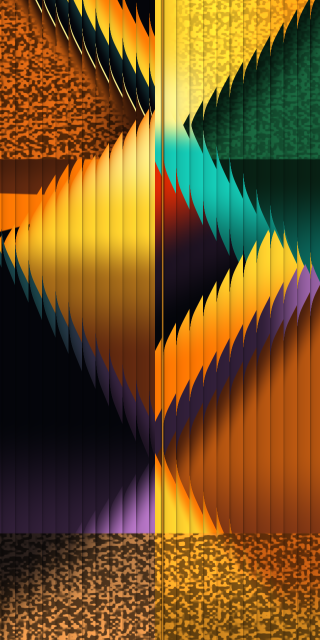
Reproduce this background procedurally as a WebGL 1 fragment shader.

```glsl
precision highp float;
uniform vec2 u_resolution;

const vec2 SIZE = vec2(3.84, 7.68);   // canvas in scene units, y runs down
const float SEAM = 1.86;              // border between the two halves
const float TOP_CUT = 1.91;           // stippled panels lie above this
const float LOW_CUT = 6.4;            // and below this
const float FLUTE = 0.161;            // width of a glass flute
const float FLUTE_START = 0.02;
const float BEND = 0.14;              // sideways refraction
const float SPIKE = 0.14;             // extra pull at the flute border
const float GRAIN = 30.0;
const vec3 BLACK = vec3(0.015, 0.02, 0.04);
const vec3 YELLOW = vec3(1.0, 0.82, 0.18);
const vec3 CREAM = vec3(1.0, 0.95, 0.55);
const vec3 ORANGE = vec3(1.0, 0.47, 0.01);
const vec3 RUST = vec3(0.66, 0.31, 0.06);
const vec3 BROWN = vec3(0.38, 0.16, 0.06);
const vec3 GOLD = vec3(0.86, 0.56, 0.13);
const vec3 RED = vec3(0.88, 0.17, 0.01);
const vec3 PLUM = vec3(0.19, 0.12, 0.22);
const vec3 LILAC = vec3(0.70, 0.45, 0.76);
const vec3 TEAL = vec3(0.08, 0.78, 0.70);
const vec3 PINE = vec3(0.09, 0.36, 0.22);
const vec3 SLATE = vec3(0.09, 0.24, 0.26);

float hash(vec2 c) {
  return fract(sin(dot(c, vec2(41.3, 289.1))) * 4375.5);
}

float noise(vec2 p) {
  vec2 c = floor(p), f = fract(p);
  f = f * f * (3.0 - 2.0 * f);
  return mix(mix(hash(c), hash(c + vec2(1, 0)), f.x),
             mix(hash(c + vec2(0, 1)), hash(c + vec2(1, 1)), f.x), f.y);
}

// Depth below the line through a and b
float below(vec2 q, vec2 a, vec2 b) {
  return q.y - mix(a.y, b.y, (q.x - a.x) / (b.x - a.x));
}

float cover(float depth) {
  float soft = SIZE.y / u_resolution.y;
  return smoothstep(-soft, soft, depth);
}

vec3 stipple(vec3 c, vec2 p, float amount) {
  float dots = smoothstep(0.3, 0.7, noise(p * GRAIN * vec2(1.0, 1.3)));
  return c * mix(1.0, mix(0.5, 1.35, dots), amount);
}

vec3 leftHalf(vec2 p, vec2 q) {
  // Falling bands at the top
  float s = q.y - 1.05 * q.x;
  vec3 c = mix(BLACK, mix(ORANGE, YELLOW, smoothstep(-1.45, -0.95, s)), cover(s + 1.5));
  c = mix(c, mix(SLATE * 0.7, BLACK, smoothstep(-0.9, -0.55, s)), cover(s + 0.9));
  c = mix(c, CREAM, cover(s + 0.48));
  vec3 panel = mix(BROWN * 0.4, RUST, smoothstep(-0.45, -0.12, s));
  panel = mix(panel, BROWN * 0.55, smoothstep(0.8, 1.8, p.x) * smoothstep(0.6, 1.5, p.y));
  c = mix(c, stipple(panel, p, smoothstep(-0.3, 0.1, s)), cover(s + 0.445));

  // Warm swell beside the diamond
  float upper = below(q, vec2(0.0, 2.9), vec2(1.86, 1.3));
  vec3 swell = mix(BROWN * 0.75, BROWN, smoothstep(1.9, 2.3, p.y));
  swell = mix(swell, ORANGE, cover(max(upper + 0.17, p.y - 2.32 - 0.03 * p.x)));
  swell = mix(swell, BLACK, cover(p.y - 2.78 + 0.25 * p.x));
  c = mix(c, swell, cover(p.y - TOP_CUT));

  // Diamond
  vec3 gem = mix(CREAM, YELLOW, smoothstep(1.8, 2.6, p.y));
  gem = mix(gem, GOLD * 0.75, smoothstep(2.75, 3.4, p.y));
  gem = mix(gem, BROWN, smoothstep(3.3, 4.3, p.y));
  gem = mix(gem, ORANGE, 0.85 * exp(-5.0 * max(upper, 0.0)));
  c = mix(c, gem, cover(upper));

  // Dark band and night below it
  float lower = below(q, vec2(0.0, 2.95), vec2(1.86, 5.0));
  float night = below(q, vec2(0.0, 3.1), vec2(1.86, 5.5));
  vec3 band = mix(SLATE, PLUM, smoothstep(0.3, 1.5, p.x));
  c = mix(c, band * mix(1.1, 0.6, smoothstep(0.0, 0.5, lower)), cover(lower));
  c = mix(c, mix(BLACK, PLUM, smoothstep(5.0, 6.5, p.y)), cover(night));

  // Lilac wedge and stippled foot
  float wedge = below(q, vec2(0.9, 6.4), vec2(1.86, 5.55));
  c = mix(c, LILAC, cover(wedge) * smoothstep(-0.15, 0.65, wedge));
  vec3 foot = mix(vec3(0.12, 0.09, 0.08), vec3(0.55, 0.37, 0.21), smoothstep(-0.3, 0.8, wedge));
  foot += vec3(0.16, 0.09, 0.02) * smoothstep(6.7, 7.6, p.y);
  return mix(c, stipple(foot, p, 1.0), cover(p.y - LOW_CUT));
}

vec3 rightHalf(vec2 p, vec2 q) {
  // Yellow panel, glow and green panel
  vec3 c = mix(YELLOW, ORANGE, 0.65 * smoothstep(2.6, 3.8, p.x));
  c = stipple(c, p, 0.3 * smoothstep(2.0, 2.4, p.x));
  c = mix(c, CREAM, exp(-4.0 * dot(p - vec2(2.0, 1.25), p - vec2(2.0, 1.25))));
  float rise = below(q, vec2(2.2, 1.5), vec2(3.75, 0.0));
  float fall = below(q, vec2(2.2, 1.5), vec2(3.84, 3.35));
  vec3 green = stipple(mix(PINE * 0.3, PINE, smoothstep(0.0, 0.9, rise)), p, 0.35);
  vec3 deep = mix(PINE * 0.35, TEAL * 0.5, smoothstep(2.1, 3.2, p.y));
  c = mix(c, mix(green, deep, cover(p.y - TOP_CUT)), cover(rise));

  // Teal blade and red heart
  vec3 blade = mix(CREAM, TEAL, smoothstep(1.4, 1.85, p.y));
  c = mix(c, blade * mix(1.0, 0.5, smoothstep(2.2, 3.1, p.y)), cover(fall));
  float heart = below(q, vec2(1.86, 1.95), vec2(2.76, 3.0));
  float fade = p.y + 0.6 * (p.x - SEAM);
  vec3 ember = mix(RED, PLUM * 0.6, smoothstep(2.2, 3.3, fade));
  c = mix(c, mix(ember, BLACK, smoothstep(3.3, 4.0, fade)), cover(heart));

  // Rising bands: orange, plum, rust
  float flame = below(q, vec2(1.86, 4.2), vec2(3.25, 2.78));
  float shade = below(q, vec2(1.86, 5.05), vec2(3.65, 3.2));
  float earth = below(q, vec2(1.86, 5.5), vec2(3.84, 3.45));
  vec3 fire = mix(YELLOW, ORANGE, smoothstep(3.2, 4.6, p.y + 0.4 * flame));
  c = mix(c, fire, cover(min(flame, fall - 0.05)));
  c = mix(c, mix(PLUM, LILAC * 0.85, smoothstep(3.1, 3.75, p.x)), cover(min(shade, fall)));
  vec3 soil = mix(BROWN * 0.8, RUST * 1.08, smoothstep(0.0, 0.7, earth));
  c = mix(c, mix(soil, BROWN * 1.3, smoothstep(5.4, 6.5, p.y)), cover(earth));

  // Yellow wedge and stippled foot
  float wedge = below(q, vec2(1.86, 5.45), vec2(2.7, 6.4));
  c = mix(c, mix(ORANGE, YELLOW, smoothstep(0.0, 0.4, wedge)), cover(wedge));
  vec3 foot = mix(RUST * 0.95, GOLD, smoothstep(-0.15, 0.4, wedge));
  foot = mix(foot, GOLD * 0.75, smoothstep(6.8, 7.6, p.y));
  return mix(c, stipple(foot, p, 0.8), cover(p.y - LOW_CUT));
}

vec3 scene(vec2 p) {
  float f = fract((p.x - FLUTE_START) / FLUTE);
  vec2 q = p + vec2(BEND * (f - 0.5) - SPIKE * exp(-9.0 * f), 0.0);
  vec3 c = p.x < SEAM ? leftHalf(p, q) : rightHalf(p, q);
  c *= mix(0.94, 1.04, f) * (1.0 - 0.3 * exp(-14.0 * f));
  // Thin bright line with a dark rim
  float d = abs(p.x - FLUTE_START - 12.0 * FLUTE);
  c *= 1.0 - 0.5 * smoothstep(0.03, 0.01, d);
  return mix(c, GOLD, 0.8 * smoothstep(0.014, 0.004, d));
}

void main() {
  // Four samples per pixel
  vec3 sum = vec3(0.0);
  for (int i = 0; i < 4; i++) {
    float k = float(i);
    vec2 offset = vec2(mod(k, 2.0), floor(k / 2.0)) * 0.5 - 0.25;
    vec2 uv = (gl_FragCoord.xy + offset) / u_resolution;
    sum += scene(vec2(uv.x, 1.0 - uv.y) * SIZE);
  }
  gl_FragColor = vec4(sum / 4.0, 1.0);
}
```
